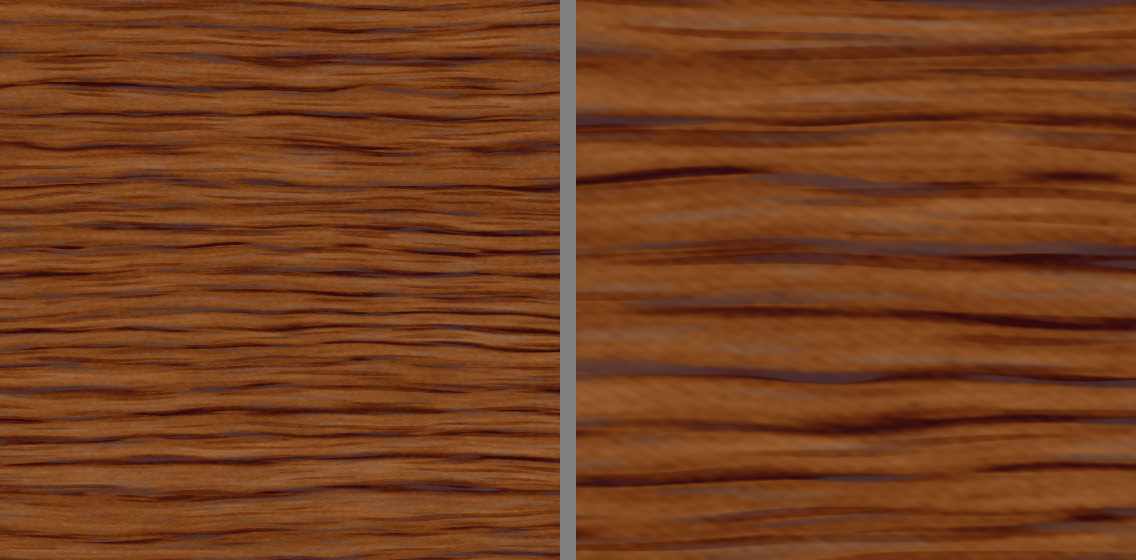
Left, the full canvas; right, a detail of the centre.
Write a WebGL 1 fragment shader that draws this texture.

```glsl
precision highp float;
uniform vec2 u_resolution;

vec3 hash3(vec2 cell) {
  vec3 q = fract(cell.xyx * vec3(0.1031, 0.1030, 0.0973));
  q += dot(q, q.yxz + 33.33);
  return fract((q.xxy + q.yzz) * q.zyx);
}

// Cellular noise: soft blobs of random sign, one per cell, about -1 to 1
float cellNoise(vec2 p) {
  vec2 base = floor(p);
  float total = 0.0;
  for (int j = -1; j <= 1; j++) {
    for (int i = -1; i <= 1; i++) {
      vec2 cell = base + vec2(float(i), float(j));
      vec3 h = hash3(cell + 50.0);
      vec2 d = cell + h.xy - p;
      float w = max(0.0, 1.0 - dot(d, d));
      total += w * w * w * (h.z * 2.0 - 1.0);
    }
  }
  return total * 1.3;
}

// Tone 0 to 3 runs from the darkest pores to the palest wood
vec3 woodColor(float tone) {
  vec3 maroon = vec3(0.25, 0.075, 0.05);
  vec3 umber = vec3(0.37, 0.15, 0.05);
  vec3 chestnut = vec3(0.48, 0.25, 0.09);
  vec3 honey = vec3(0.57, 0.34, 0.17);
  vec3 c = mix(maroon, umber, clamp(tone, -0.4, 1.0));
  c = mix(c, chestnut, clamp(tone - 1.0, 0.0, 1.0));
  return mix(c, honey, clamp(tone - 2.0, 0.0, 1.4));
}

void main() {
  vec2 p = gl_FragCoord.xy / u_resolution.y;

  // Gentle bends of the grain
  float bend = 0.006 * sin(5.0 * p.x + 5.0 * p.y)
             + 0.003 * sin(11.0 * p.x - 27.0 * p.y + 1.0)
             + 0.001 * sin(33.0 * p.x + 40.0 * p.y);
  vec2 g = vec2(p.x, p.y + bend);

  // Fibres from long and broad to short and fine
  float band = cellNoise(g * vec2(2.5, 38.0));
  float streak = cellNoise(g * vec2(6.0, 125.0) + 17.0);
  float fibre = cellNoise(g * vec2(18.0, 210.0) + 41.0);
  float speck = cellNoise(p * vec2(130.0, 230.0));
  float weave = sin(dot(p, vec2(420.0, 900.0)));

  // Growth rings, spaced unevenly
  float phase = 23.5 * g.y + 0.75 * sin(9.0 * g.y - 3.88) + 0.15 * sin(31.0 * g.y)
              + 0.10 * cellNoise(g * vec2(9.0, 50.0) + 73.0);
  float strength = 0.75 + 0.4 * hash3(vec2(floor(phase), 7.0)).x;
  float d = fract(phase) - 0.5;
  float reach = d / (d > 0.0 ? 0.17 : 0.12);
  float core = exp(-reach * reach);
  float halo = 1.0 - smoothstep(0.0, 0.45, abs(d));

  // Pores break each ring into dashes
  float pores = smoothstep(-0.55, 0.35, streak + 0.5 * fibre + 0.5 * band);
  float stray = smoothstep(0.25, 0.8, cellNoise(g * vec2(7.0, 150.0) + 97.0));

  float tone = 2.62 + 0.3 * band + 0.3 * streak + 0.32 * fibre
             + 0.2 * speck + 0.07 * weave
             - 2.5 * strength * core * pores - 0.45 * halo - 0.9 * stray;
  vec3 color = woodColor(tone);

  // Blue-grey dust in the pores and faintly across the fibres
  float dust = cellNoise(g * vec2(14.0, 170.0) + 131.0);
  float inPores = core * smoothstep(0.05, 0.6, dust);
  float onFibres = smoothstep(0.2, 0.7, dust + 0.2 * (0.5 - p.y));
  color = mix(color, vec3(0.31, 0.21, 0.22), 0.75 * inPores);
  color += onFibres * (1.0 - core) * vec3(-0.03, 0.015, 0.06);

  gl_FragColor = vec4(color, 1.0);
}
```
